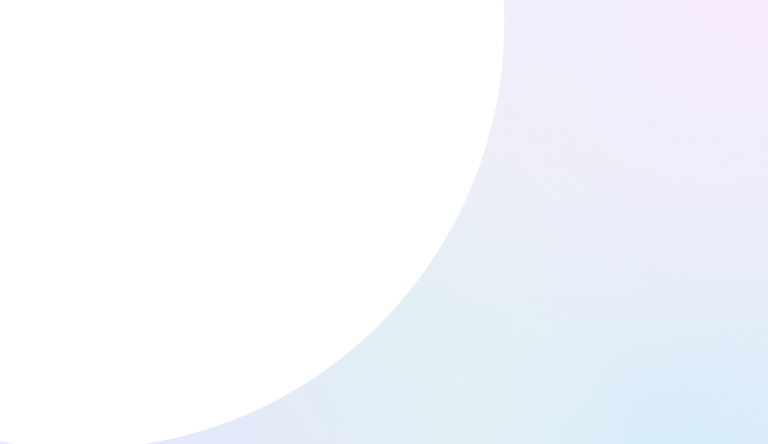
Write a Shadertoy shader that draws this background.

```glsl
// A large white disc over a soft pastel wash of pink, lavender, mint and sky blue.
// The wash is a normalised Gaussian blend of colour spots with a very faint grain;
// the disc is an antialiased circle distance. Lengths are in canvas heights.

#define ASPECT 1.7375
#define DISC_CENTER vec2(0.1794, 0.9502)
#define DISC_RADIUS 0.9615
#define SPOT_SPREAD 0.17
#define GRAIN_CELLS 296.0
#define GRAIN_AMOUNT 0.004

const int SPOT_COUNT = 13;

// Spot centres, from the top of the canvas to the bottom
const vec2 SPOT_POS[SPOT_COUNT] = vec2[](
    vec2(1.16, 1.00), vec2(1.68, 0.93), vec2(1.15, 0.60), vec2(1.45, 0.62),
    vec2(1.74, 0.57), vec2(0.97, 0.32), vec2(1.36, 0.37), vec2(1.74, 0.30),
    vec2(0.84, 0.21), vec2(1.09, 0.10), vec2(1.56, 0.03), vec2(0.45, 0.02),
    vec2(0.68, 0.07));

// Spot colours, in the same order
const vec3 SPOT_COLOR[SPOT_COUNT] = vec3[](
    vec3(0.936, 0.933, 0.980), vec3(0.967, 0.922, 0.988),
    vec3(0.935, 0.935, 0.972), vec3(0.943, 0.932, 0.980),
    vec3(0.938, 0.932, 0.980), vec3(0.898, 0.940, 0.957),
    vec3(0.898, 0.935, 0.970), vec3(0.890, 0.928, 0.976),
    vec3(0.886, 0.936, 0.955), vec3(0.880, 0.941, 0.965),
    vec3(0.838, 0.922, 0.980), vec3(0.890, 0.910, 0.985),
    vec3(0.890, 0.922, 0.970));

float hash(vec2 p) {
    vec3 q = fract(p.xyx * 0.1031);
    q += dot(q, q.yzx + 33.33);
    return fract((q.x + q.y) * q.z);
}

// Weighted mean of all spots
vec3 pastelWash(vec2 p) {
    vec3 sum = vec3(0.0);
    float total = 0.0;
    for (int i = 0; i < SPOT_COUNT; i++) {
        vec2 offset = (p - SPOT_POS[i]) / SPOT_SPREAD;
        float weight = exp(-0.5 * dot(offset, offset)) + 1e-9;
        sum += weight * SPOT_COLOR[i];
        total += weight;
    }
    return sum / total;
}

void mainImage(out vec4 fragColor, in vec2 fragCoord) {
    vec2 p = fragCoord / iResolution.xy * vec2(ASPECT, 1.0);

    // Background wash with grain
    vec3 color = pastelWash(p);
    color += GRAIN_AMOUNT * (hash(floor(p * GRAIN_CELLS)) - 0.5);

    // White disc
    float discDistance = length(p - DISC_CENTER) - DISC_RADIUS;
    float edgeWidth = 1.0 / iResolution.y;
    float disc = clamp(0.5 - discDistance / edgeWidth, 0.0, 1.0);
    color = mix(color, vec3(1.0), disc);

    fragColor = vec4(color, 1.0);
}
```
